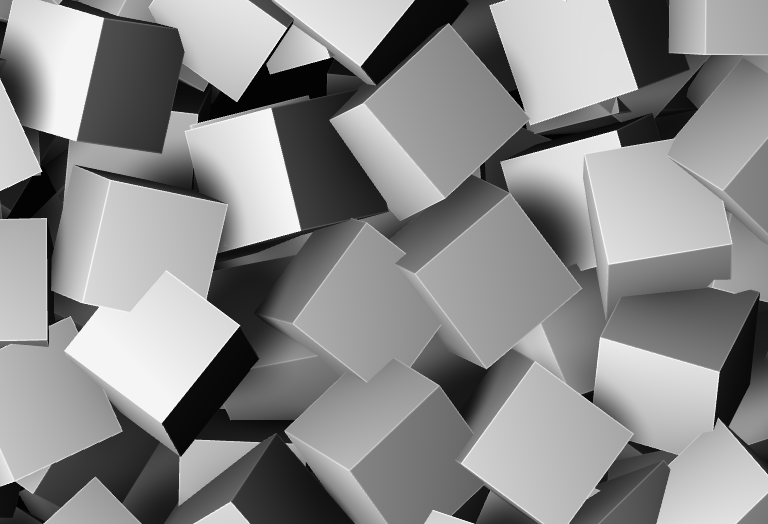
Write a Shadertoy shader that draws this background.

```glsl
// Heap of tumbled matte grey cubes under a soft side light with deep black gaps.

const int LAYERS = 3;
const float CELL = 0.30;          // spacing of cube centres, canvas height = 1
const float HALF_EDGE = 0.121;
const float LAYER_DEPTH = 0.21;
const vec3 KEY_DIR = vec3(-0.62, -0.30, 0.725);
const vec3 FILL_DIR = vec3(0.38, 0.72, 0.58);

struct Hit {
    float depth;    // distance along the view ray
    vec3 normal;
    vec3 centre;
    float edge;     // distance to the nearest cube edge
    float tone;     // brightness of this cube
};

vec3 hash3(vec3 p) {
    p = fract(p * vec3(0.1031, 0.1030, 0.0973));
    p += dot(p, p.yxz + 33.33);
    return fract((p.xxy + p.yxx) * p.zyx);
}

mat2 rotate2(float a) {
    float c = cos(a), s = sin(a);
    return mat2(c, s, -s, c);
}

mat3 spinZ(float a) {
    float c = cos(a), s = sin(a);
    return mat3(c, s, 0.0, -s, c, 0.0, 0.0, 0.0, 1.0);
}

mat3 tiltX(float a) {
    float c = cos(a), s = sin(a);
    return mat3(1.0, 0.0, 0.0, 0.0, c, s, 0.0, -s, c);
}

// Each layer has its own turned grid, so that no rows line up.
mat2 layerGrid(int layer) {
    return rotate2(0.35 + 1.1 * float(layer));
}

vec3 cubeKey(vec2 cell, int layer) {
    return vec3(cell + 57.0, float(layer) * 17.0 + 5.0);
}

vec3 cubeCentre(vec2 cell, int layer) {
    vec3 jitter = hash3(cubeKey(cell, layer)) - 0.5;
    vec2 xy = layerGrid(layer) * ((cell + 0.5 + 0.36 * jitter.xy) * CELL);
    return vec3(xy, 0.17 * jitter.z - LAYER_DEPTH * float(layer));
}

mat3 cubePose(vec3 rnd) {
    return spinZ(6.2832 * rnd.x) * tiltX(mix(0.22, 0.85, rnd.y)) * spinZ(0.9 * (rnd.z - 0.5));
}

// Keeps the nearer of the known hit and this cube.
void hitCube(vec3 origin, vec3 dir, vec3 centre, vec3 rnd, inout Hit hit) {
    mat3 pose = cubePose(rnd);
    vec3 ro = (origin - centre) * pose;
    vec3 rd = dir * pose;
    vec3 inv = 1.0 / rd;
    vec3 near = -inv * ro - abs(inv) * HALF_EDGE;
    vec3 far = -inv * ro + abs(inv) * HALF_EDGE;
    float enter = max(max(near.x, near.y), near.z);
    float leave = min(min(far.x, far.y), far.z);
    if (enter > leave || enter > hit.depth) return;
    vec3 face = step(near.yzx, near) * step(near.zxy, near);
    vec3 side = abs(ro + rd * enter) * (1.0 - face);
    hit.depth = enter;
    hit.normal = pose * (-sign(rd) * face);
    hit.centre = centre;
    hit.edge = HALF_EDGE - max(max(side.x, side.y), side.z);
    hit.tone = mix(0.88, 1.12, fract(rnd.x * 7.3 + rnd.y * 3.1));
}

Hit traceHeap(vec3 origin, vec3 dir) {
    Hit hit = Hit(10.0, vec3(0.0), vec3(0.0), 1.0, 0.0);
    for (int layer = 0; layer < LAYERS; layer++) {
        vec2 base = floor(origin.xy * layerGrid(layer) / CELL);
        for (int k = 0; k < 9; k++) {
            vec2 cell = base + vec2(k % 3 - 1, k / 3 - 1);
            vec3 rnd = hash3(cubeKey(cell, layer) + 91.0);
            hitCube(origin, dir, cubeCentre(cell, layer), rnd, hit);
        }
    }
    return hit;
}

// Soft occlusion by neighbours taken as balls: x = key light, y = ambient.
vec2 neighbourLight(vec3 pos, vec3 normal, vec3 self) {
    vec2 open = vec2(1.0);
    for (int layer = 0; layer < LAYERS; layer++) {
        vec2 base = floor(pos.xy * layerGrid(layer) / CELL);
        for (int k = 0; k < 25; k++) {
            vec2 cell = base + vec2(k % 5 - 2, k / 5 - 2);
            vec3 centre = cubeCentre(cell, layer);
            if (distance(centre, self) < 0.001) continue;
            vec3 to = centre - pos;
            float len = length(to);
            float fade = 1.0 - smoothstep(0.30, 0.50, len);
            float along = dot(to, KEY_DIR);
            float miss = length(to - along * KEY_DIR);
            float block = (1.0 - smoothstep(0.05, 0.17, miss)) * smoothstep(0.03, 0.15, along);
            float cover = max(dot(normal, to) / len, 0.0) * 0.018 / (len * len + 0.008);
            open *= 1.0 - fade * vec2(0.9 * block, min(cover, 0.85));
        }
    }
    return open;
}

float shadeHeap(vec2 uv) {
    vec3 origin = vec3(uv, 1.0);
    vec3 dir = vec3(0.0, 0.0, -1.0);
    Hit hit = traceHeap(origin, dir);
    if (hit.depth > 9.0) return 0.01;
    vec3 pos = origin + dir * hit.depth;
    vec2 open = neighbourLight(pos, hit.normal, hit.centre);
    float key = max(dot(hit.normal, KEY_DIR), 0.0) * open.x;
    float fill = max(dot(hit.normal, FILL_DIR), 0.0);
    float sheen = 1.0 + 0.9 * dot(pos - hit.centre, KEY_DIR - hit.normal * dot(hit.normal, KEY_DIR));
    float light = (0.98 * key + 0.24 * fill * open.y + 0.03) * mix(0.45, 1.0, open.y);
    float rim = 1.0 - smoothstep(0.0005, 0.0035, hit.edge);
    light = light * hit.tone * sheen + 0.16 * rim * open.x * open.y;
    return light * mix(0.35, 1.0, smoothstep(-0.6, -0.05, pos.z));
}

void mainImage(out vec4 fragColor, in vec2 fragCoord) {
    float sum = 0.0;
    // Four samples per pixel smooth the silhouettes.
    for (int k = 0; k < 4; k++) {
        vec2 offset = vec2(k % 2, k / 2) * 0.5 - 0.25;
        offset = rotate2(0.46) * offset;
        sum += clamp(shadeHeap((fragCoord + offset) / iResolution.y), 0.0, 0.96);
    }
    fragColor = vec4(vec3(sum / 4.0), 1.0);
}
```
